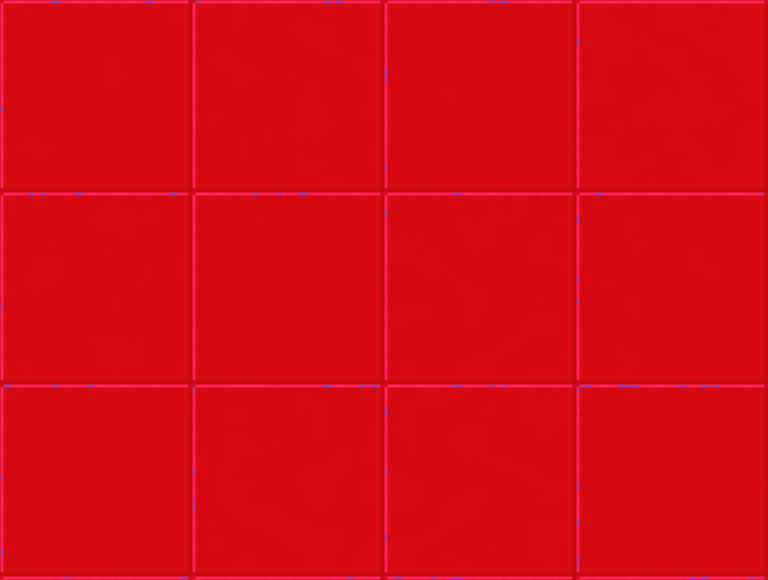
Give the GLSL for this pattern, as a Shadertoy shader.

```glsl
// Glossy red square tiles, four by three, with thin worn pink highlights in the joints.

const float TILES_ACROSS = 4.0;
const vec2  JOINT_OFFSET = vec2(0.0105);  // first joint from the top left, in tiles
const float CORE_WIDTH = 0.003;           // half width of the bright core
const float GLOW_WIDTH = 0.0125;          // half width including the soft edge
const float GAP_BEFORE = 0.030;           // break in the highlight at a corner
const float GAP_AFTER  = 0.008;
const float SPECK_SLOTS = 26.0;           // possible chips along one tile side
const float SPECK_CHANCE = 0.10;

const vec3 TILE_RED  = vec3(0.85, 0.04, 0.08);
const vec3 EDGE_RED  = vec3(0.76, 0.025, 0.045);
const vec3 JOINT_PINK = vec3(0.99, 0.15, 0.38);
const vec3 CHIP_BLUE = vec3(0.46, 0.27, 0.85);

float hash(vec2 p) {
    p = fract(p * vec2(0.1031, 0.1137));
    p += dot(p, p.yx + 33.33);
    return fract((p.x + p.y) * p.x * 47.3);
}

// Gentle uneven surface from layered sines, about -1 to 1
float mottle(vec2 p) {
    float sum = 0.0;
    float amp = 0.5;
    for (int i = 0; i < 4; i++) {
        sum += amp * sin(p.x + 1.7 * sin(p.y)) * cos(p.y - 1.3 * sin(p.x * 0.8));
        p = mat2(1.5, 1.1, -1.1, 1.5) * p + 2.3;
        amp *= 0.6;
    }
    return sum;
}

// One short chip in some of the slots along a joint
float specks(float along, float line, float seed, float stretch, float px) {
    float s = along * SPECK_SLOTS / stretch;
    vec2 id = vec2(floor(s) + 71.0, line * 17.0 + seed);
    float present = step(hash(id), SPECK_CHANCE * sqrt(stretch));
    float halfLength = mix(0.16, 0.42, hash(id + 9.7));
    float aa = px * SPECK_SLOTS / stretch;
    return present * (1.0 - smoothstep(halfLength - aa, halfLength + aa, abs(fract(s) - 0.5)));
}

// Draws a joint: pos.x runs across it, pos.y along it
vec3 drawJoint(vec3 color, vec2 pos, float seed, float stretch, float px) {
    vec2 nearest = floor(pos + 0.5);
    vec2 d = pos - nearest;
    float aa = 0.5 * px;

    // Dark bevel on the side before the joint, with a ragged rim
    float ragged = 0.003 * mottle(vec2(pos.y * 70.0, nearest.x * 5.0 + seed));
    float bevel = smoothstep(-0.036 + ragged, -0.022, d.x)
                * (1.0 - smoothstep(-0.010, 0.006, d.x));
    color = mix(color, EDGE_RED, 0.65 * bevel);

    // Highlight that stops short of every corner
    float highlight = 1.0 - smoothstep(CORE_WIDTH, max(GLOW_WIDTH, CORE_WIDTH + px), abs(d.x));
    float gap = smoothstep(-GAP_BEFORE - aa, -GAP_BEFORE + aa, d.y)
              * (1.0 - smoothstep(GAP_AFTER - aa, GAP_AFTER + aa, d.y));
    float wear = 0.93 + 0.12 * mottle(vec2(pos.y * 45.0, nearest.x * 9.0 + seed));
    float visible = highlight * (1.0 - 0.85 * gap);
    color = mix(color, JOINT_PINK, clamp(visible * wear, 0.0, 1.0));

    // Bluish chips on the bright core
    float chip = specks(pos.y, nearest.x, seed, stretch, px);
    float core = 1.0 - smoothstep(CORE_WIDTH, CORE_WIDTH + px, abs(d.x + 0.001));
    return mix(color, CHIP_BLUE, 0.85 * chip * core * (1.0 - gap));
}

void mainImage(out vec4 fragColor, in vec2 fragCoord) {
    // Tile units, measured from the top left
    float px = TILES_ACROSS / iResolution.x;
    vec2 uv = vec2(fragCoord.x, iResolution.y - fragCoord.y) * px - JOINT_OFFSET;
    vec2 tile = floor(uv);

    // Nearly flat face with slight variation from tile to tile
    float shade = 0.006 * mottle(uv * 9.0 + 8.0 * hash(tile + 5.0));
    shade += 0.006 * (hash(tile + 23.0) - 0.5);
    vec3 color = TILE_RED + shade * vec3(1.0, 0.4, 0.4);

    color = drawJoint(color, uv, 3.0, 1.0, px);
    color = drawJoint(color, uv.yx, 41.0, 1.6, px);

    fragColor = vec4(clamp(color, 0.0, 1.0), 1.0);
}
```
